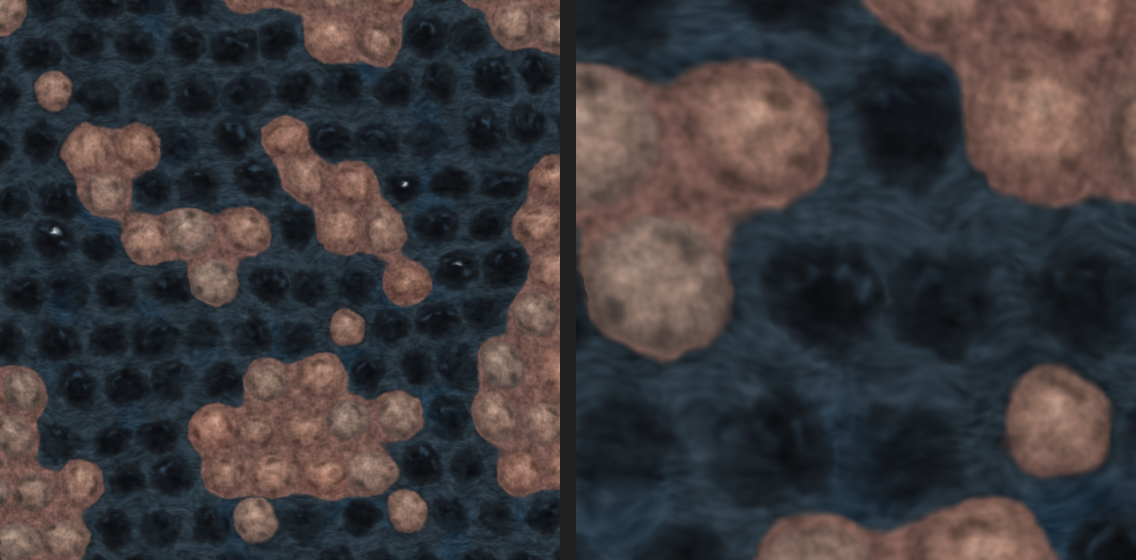
Left, the full canvas; right, a detail of the centre.
This texture is drawn by a WebGL 1 fragment shader. Its source:

```glsl
precision highp float;
// Beaded reptile hide: rows of rounded scales on wrinkled blue-grey skin.
// A jittered grid places the beads; scattered oval patches turn groups of them
// pink and fuse them with pink skin, while the rest stay dark and glossy.
uniform vec2 u_resolution;

vec2 hash2(vec2 p) {
  vec2 q = vec2(dot(p, vec2(127.1, 311.7)), dot(p, vec2(269.5, 183.3)));
  return fract(sin(q) * 43758.545);
}

// Gradient noise, roughly -0.7 to 0.7
float corner(vec2 cell, vec2 f, vec2 o) {
  float a = 6.2832 * hash2(cell + o).x;
  return dot(vec2(cos(a), sin(a)), f - o);
}

float noise(vec2 p) {
  vec2 i = floor(p), f = p - i;
  vec2 u = f * f * f * (f * (f * 6.0 - 15.0) + 10.0);
  return mix(mix(corner(i, f, vec2(0, 0)), corner(i, f, vec2(1, 0)), u.x),
             mix(corner(i, f, vec2(0, 1)), corner(i, f, vec2(1, 1)), u.x), u.y);
}

float fbm(vec2 p) {
  return noise(p) + 0.5 * noise(p * 2.03 + 17.0) + 0.25 * noise(p * 4.1 + 5.0);
}

// Distance to the nearest oval patch centre, in beads
float patchDistance(vec2 p) {
  vec2 block = floor(p / 4.8);
  float nearest = 9.0;
  for (int j = -1; j <= 1; j++)
    for (int i = -1; i <= 1; i++) {
      vec2 b = block + vec2(i, j);
      vec2 h = hash2(b + 31.0);
      vec2 centre = b + 0.5 + 0.5 * (h - 0.5) + vec2(0.4 * mod(b.y, 2.0) - 0.2, 0.0);
      vec2 q = p - 4.8 * centre;
      float a = 6.2832 * h.y, c = cos(a), s = sin(a);
      q = vec2(c * q.x + s * q.y, c * q.y - s * q.x);
      nearest = min(nearest, length(q * vec2(0.76, 1.3)));
    }
  return nearest + 0.5 * noise(p * 0.8);
}

vec3 skinColor(vec2 p) {
  vec2 bent = p + 0.2 * vec2(noise(p * 1.7), noise(p * 1.7 + 9.0));
  float wrinkle = fbm(bent * vec2(2.8, 5.5));
  float fine = noise(bent * vec2(8.0, 15.0));
  float tone = 0.54 + 0.8 * wrinkle + 0.5 * fine + 0.3 * noise(p * 0.6 + 8.0);
  vec3 skin = mix(vec3(0.105, 0.14, 0.165), vec3(0.19, 0.245, 0.285), clamp(tone, -0.3, 1.4));
  return skin + vec3(-0.02, 0.01, 0.04) * smoothstep(0.1, 0.5, noise(p * 0.9 + 40.0));
}

// q is the position within the bead, with its rim at length 1
vec3 pinkBead(vec2 q, vec2 p, vec2 h) {
  float r = length(q);
  float light = 1.0 - length(q - vec2(0.05, 0.15)) * 0.85;
  vec3 c = mix(vec3(0.36, 0.27, 0.25), vec3(0.54, 0.42, 0.37), smoothstep(-0.05, 0.65, light));
  vec2 g = q - vec2(0.3 * (h.x - 0.5), 0.3) - 0.1 * noise(p * 6.0);
  c += vec3(0.12, 0.12, 0.11) * exp(-18.0 * dot(g, g));
  // Uneven crease between the crown and the rim
  float crease = exp(-40.0 * (r - 0.68) * (r - 0.68));
  c *= 1.0 - 0.35 * crease * smoothstep(-0.1, 0.4, noise(p * 3.5 + 3.0));
  c += 0.05 * (h.x - 0.5) * vec3(1.0, -0.4, -0.6);
  return c * (0.95 + 0.12 * h.y + 0.3 * fbm(p * 5.0) + 0.12 * noise(p * 15.0));
}

vec3 darkBead(vec2 q, vec2 p, vec2 h) {
  float r = length(q);
  vec3 c = mix(vec3(0.06, 0.07, 0.085), vec3(0.095, 0.115, 0.135), smoothstep(0.4, 1.0, r));
  // Broken blue sheen, curling round the upper side
  float ring = r - 0.55 - 0.3 * noise(p * 3.0);
  float arc = exp(-35.0 * ring * ring) * smoothstep(-0.4, 0.5, q.y + 1.2 * (h.x - 0.5) * q.x);
  c += vec3(0.1, 0.15, 0.19) * arc * (0.3 + 0.8 * h.y) * smoothstep(-0.25, 0.3, noise(p * 5.0));
  // Wet highlight on a few beads
  vec2 g = (q - vec2(0.1, 0.35)) * vec2(5.0, 8.0);
  c += vec3(0.65, 0.7, 0.72) * exp(-dot(g, g)) * smoothstep(0.93, 0.97, h.x);
  return c * (1.0 + 0.5 * fbm(p * vec2(4.0, 6.0)));
}

void main() {
  vec2 p = gl_FragCoord.xy / min(u_resolution.x, u_resolution.y) * 11.6;
  p += vec2(0.07 * p.y, -0.04 * p.x) + 0.25 * vec2(noise(p * 0.3), noise(p * 0.3 + 50.0));
  vec2 rough = p + 0.13 * vec2(fbm(p * 2.6), fbm(p * 2.6 + 20.0));

  // Nearest bead, and the pink skin built up between patch beads
  float nearest = 9.0, fused = 0.0, pink = 0.0;
  vec2 local = vec2(0), traits = vec2(0);
  for (int j = -1; j <= 1; j++)
    for (int i = -1; i <= 1; i++) {
      float row = floor(p.y) + float(j);
      float shift = 0.35 * mod(row, 2.0);
      vec2 id = vec2(floor(p.x - shift) + float(i), row);
      vec2 h = hash2(id), k = hash2(id + 71.0);
      vec2 centre = id + vec2(0.5 + shift, 0.5) + 0.22 * (h - 0.5);
      float inPatch = step(patchDistance(centre), 1.68);
      float isPink = mix(step(0.94, k.x), step(0.06, k.x), inPatch);
      vec2 d = mix(rough, p, 0.5 * isPink) - centre;
      fused += inPatch * isPink * exp(-4.0 * dot(d, d));
      float radius = mix(0.38, 0.43, isPink) + 0.04 * inPatch * isPink + 0.08 * (k.y - 0.5);
      vec2 q = d * vec2(0.85 + 0.2 * h.y, 1.15 - 0.2 * h.y) / radius;
      if (length(q) < nearest) {
        nearest = length(q);
        local = q;
        traits = vec2(h.x, k.y);
        pink = isPink;
      }
    }

  vec3 color = skinColor(p);
  color *= 1.0 - 0.25 * (1.0 - smoothstep(0.9, 1.25, nearest));
  vec3 pinkSkin = vec3(0.44, 0.325, 0.295) * (1.0 + 0.35 * fbm(p * 4.0) + 0.2 * noise(p * 13.0));
  float pinkCover = smoothstep(0.3, 0.42, fused);
  color = mix(color, pinkSkin, pinkCover);

  // Some dark beads break up or fade into the skin
  float fade = smoothstep(-0.1, 0.45, traits.x + 0.9 * fbm(p * 1.8 + 60.0));
  float strength = mix(0.3 + 0.7 * fade, 1.0, pink);
  vec3 bead = pink > 0.5 ? pinkBead(local, p, traits) : darkBead(local, p, traits);
  float softness = 0.12 * (1.0 - pink);
  color = mix(color, bead, strength * (1.0 - smoothstep(0.88 - softness, 1.08 + softness, nearest)));
  gl_FragColor = vec4(color, 1.0);
}
```
